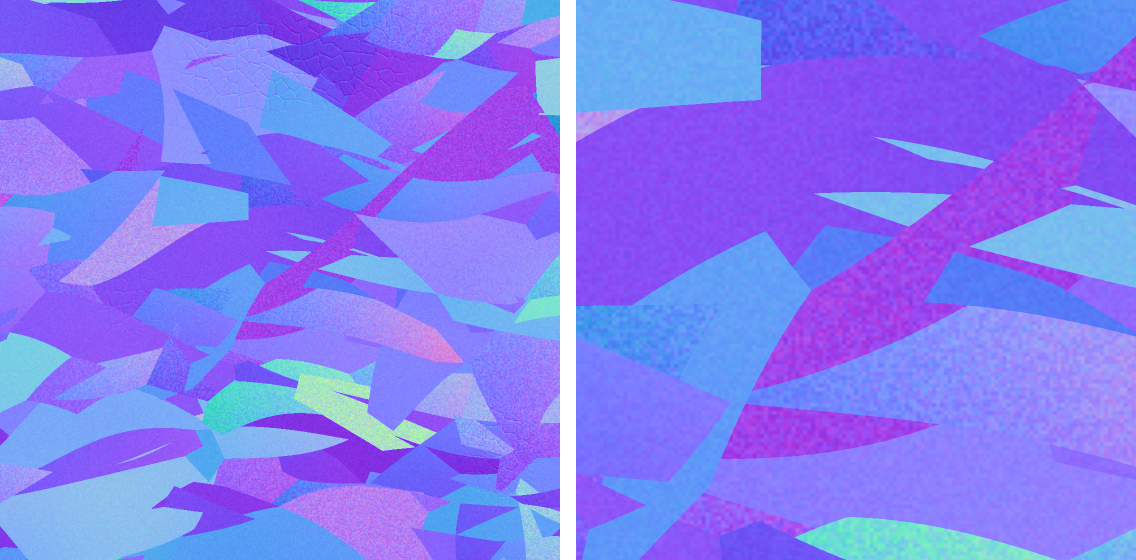
Left: the whole. Right: its middle third, enlarged.
Reproduce this texture map procedurally as a WebGL 1 fragment shader.

```glsl
precision highp float;
// Normal map of chiselled rock: long bent facets that cut through each other, with grain and fine cracks.
uniform vec2 u_resolution;

const float BEND = 0.055;         // how far facet edges curve
const float RELIEF = 0.09;        // height spread between facets
const float CURVATURE = 2.6;      // strongest tilt change inside a facet
const float TILT_DOWN = 0.18;     // green value of the steepest purple facets
const float TILT_UP = 0.76;       // green value of the cyan facets
const float TILT_MINT = 0.14;     // extra green for the rare mint ledges
const float UPWARD_BIAS = 0.70;   // below one: more blue and cyan than purple
const float SIDE_TILT = 0.44;     // sideways tilt, blue to pink
const float LILAC_SHIFT = 0.12;   // extra red for the gently sloped facets
const float GRAIN_SCALE = 430.0;
const float GRAIN = 0.13;
const float ROUGH_GRAIN = 0.36;
const float CRACK_SCALE = 40.0;
const float CRACK_DEPTH = 0.17;

vec2 hash2(vec2 p) {
  vec3 q = fract(p.xyx * vec3(0.1031, 0.1030, 0.0973));
  q += dot(q, q.yzx + 33.33);
  return fract((q.xx + q.yz) * q.zy);
}

vec2 noise2(vec2 p) {
  vec2 i = floor(p), f = fract(p);
  f = f * f * (3.0 - 2.0 * f);
  vec2 low = mix(hash2(i), hash2(i + vec2(1.0, 0.0)), f.x);
  vec2 high = mix(hash2(i + vec2(0.0, 1.0)), hash2(i + 1.0), f.x);
  return mix(low, high, f.y) - 0.5;
}

vec2 bend(vec2 p, float seed) {
  vec2 wide = sin(p.yx * vec2(5.3, 6.7) + seed * vec2(2.1, 3.7));
  vec2 tight = sin(p.yx * vec2(11.0, 12.0) + p * 4.0 + seed * vec2(4.3, 1.9));
  return BEND * (wide + 0.35 * tight) * vec2(1.0, 0.8);
}

// Vectors to the nearest (xy) and second nearest (zw) cell points; id names the nearest cell.
vec4 cellular(vec2 p, out vec2 id) {
  vec2 base = floor(p);
  vec4 nearest = vec4(9.0);
  id = base;
  for (int y = -1; y <= 1; y++) {
    for (int x = -1; x <= 1; x++) {
      vec2 cell = base + vec2(float(x), float(y));
      vec2 r = cell + 0.1 + 0.8 * hash2(cell) - p;
      if (dot(r, r) < dot(nearest.xy, nearest.xy)) {
        nearest = vec4(r, nearest.xy);
        id = cell;
      } else if (dot(r, r) < dot(nearest.zw, nearest.zw)) {
        nearest.zw = r;
      }
    }
  }
  return nearest;
}

// One sheet of facets: tilt (xy), roughness (z) and height (w).
vec4 facetSheet(vec2 p, float seed, float angle, vec2 cells, float lift) {
  float c = cos(angle), s = sin(angle);
  mat2 turn = mat2(c, -s, s, c);
  vec2 id;
  vec4 near = cellular(turn * (p + bend(p, seed)) * cells + seed * 19.0, id);
  vec2 offset = (-near.xy / cells) * turn;
  vec2 pick = hash2(id + 41.7 + seed * 7.0);
  vec2 trait = hash2(id + 83.1 + seed * 5.0);
  float green = mix(TILT_DOWN, TILT_UP, pow(pick.y, UPWARD_BIAS)) + TILT_MINT * pow(pick.y, 10.0);
  float side = 2.0 * pick.x - 1.0;
  vec2 tilt = vec2(SIDE_TILT * side * abs(side), 2.0 * green - 1.0);
  tilt.x *= mix(0.45, 1.0, smoothstep(-0.6, -0.15, tilt.y));
  float gentle = tilt.y + 0.16;
  tilt.x += LILAC_SHIFT * exp(-20.0 * gentle * gentle) - 0.12 * max(tilt.y, 0.0);
  float height = lift + RELIEF * trait.y - 1.1 * dot(tilt, offset);
  float rough = max(smoothstep(0.12, 0.32, tilt.x), 0.7 * step(0.8, trait.x));
  tilt += offset * CURVATURE * trait.x * trait.x;
  return vec4(tilt, rough, height);
}

vec4 higher(vec4 a, vec4 b) {
  return a.w > b.w ? a : b;
}

vec4 rock(vec2 p) {
  vec4 top = facetSheet(p, 1.0, -0.26, vec2(2.6, 9.0), 0.0);
  top = higher(top, facetSheet(p, 2.0, 0.14, vec2(2.5, 7.5), 0.0));
  top = higher(top, facetSheet(p, 3.0, 0.72, vec2(2.6, 5.5), -0.025));
  return higher(top, facetSheet(p, 4.0, -0.1, vec2(2.8, 13.0), -0.01));
}

// Small bevels along cell borders, only in a few patches.
vec2 cracks(vec2 p) {
  vec2 id;
  vec4 near = cellular((p + 0.15 * bend(p * 5.0, 4.0)) * CRACK_SCALE, id);
  vec2 across = near.zw - near.xy;
  float border = dot(0.5 * (near.xy + near.zw), normalize(across));
  float patches = smoothstep(0.18, 0.36, noise2(p * 4.5 + 3.0).x);
  return normalize(across) * (1.0 - smoothstep(0.02, 0.16, border)) * (0.1 + patches);
}

void main() {
  // Average four samples for smooth facet edges.
  vec4 surface = vec4(0.0);
  for (int i = 0; i < 4; i++) {
    vec2 corner = vec2(mod(float(i), 2.0), floor(float(i) * 0.5)) - 0.5;
    surface += 0.25 * rock((gl_FragCoord.xy + 0.5 * corner) / u_resolution.y);
  }

  // Fine surface detail.
  vec2 p = gl_FragCoord.xy / u_resolution.y;
  vec2 tilt = surface.xy + CRACK_DEPTH * cracks(p);
  tilt += mix(GRAIN, ROUGH_GRAIN, surface.z) * noise2(p * GRAIN_SCALE);
  tilt += 0.12 * noise2(p * vec2(5.0, 8.0));

  // Encode the unit normal as a colour.
  vec3 normal = vec3(tilt, sqrt(max(0.1, 1.0 - dot(tilt, tilt))));
  gl_FragColor = vec4(0.5 + 0.5 * normal, 1.0);
}
```
